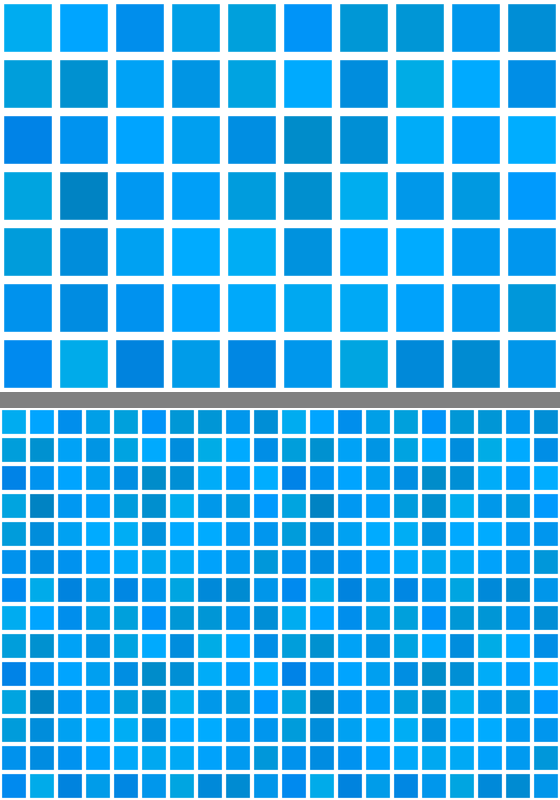
Top: one tile. Bottom: repeated 2 by 2.
Give the GLSL for this pattern, as a Shadertoy shader.

```glsl
// Integer hash: two random values in 0..1 for each tile
vec2 hash2(uvec2 cell) {
    uvec2 h = cell * 1664525u + 1013904223u;
    h.x += h.y * 1664525u;
    h.y += h.x * 1664525u;
    h ^= h >> 16u;
    h.x += h.y * 1664525u;
    h.y += h.x * 1664525u;
    h ^= h >> 16u;
    return vec2(h & 65535u) / 65535.0;
}

// Flat blue, from teal to azure, in varying lightness
vec3 tileColor(vec2 cell) {
    vec2 rnd = hash2(uvec2(cell));
    float green = mix(0.51, 0.68, rnd.x);
    float blue = min(green + mix(0.23, 0.40, rnd.y), 1.0);
    return vec3(0.0, green, blue);
}

// Antialiased coverage of a centred square in its cell
float squareMask(vec2 local, vec2 cellPixels) {
    vec2 inside = clamp((0.425 - abs(local)) * cellPixels + 0.5, 0.0, 1.0);
    return inside.x * inside.y;
}

void mainImage(out vec4 fragColor, in vec2 fragCoord) {
    // Whole tiles across and down, with half a gap on every border
    vec2 tiles = vec2(10.0, 7.0);
    vec2 grid = fragCoord / iResolution.xy * tiles;
    vec2 cell = mod(floor(grid), tiles);

    float mask = squareMask(fract(grid) - 0.5, iResolution.xy / tiles);
    fragColor = vec4(mix(vec3(1.0), tileColor(cell), mask), 1.0);
}
```
